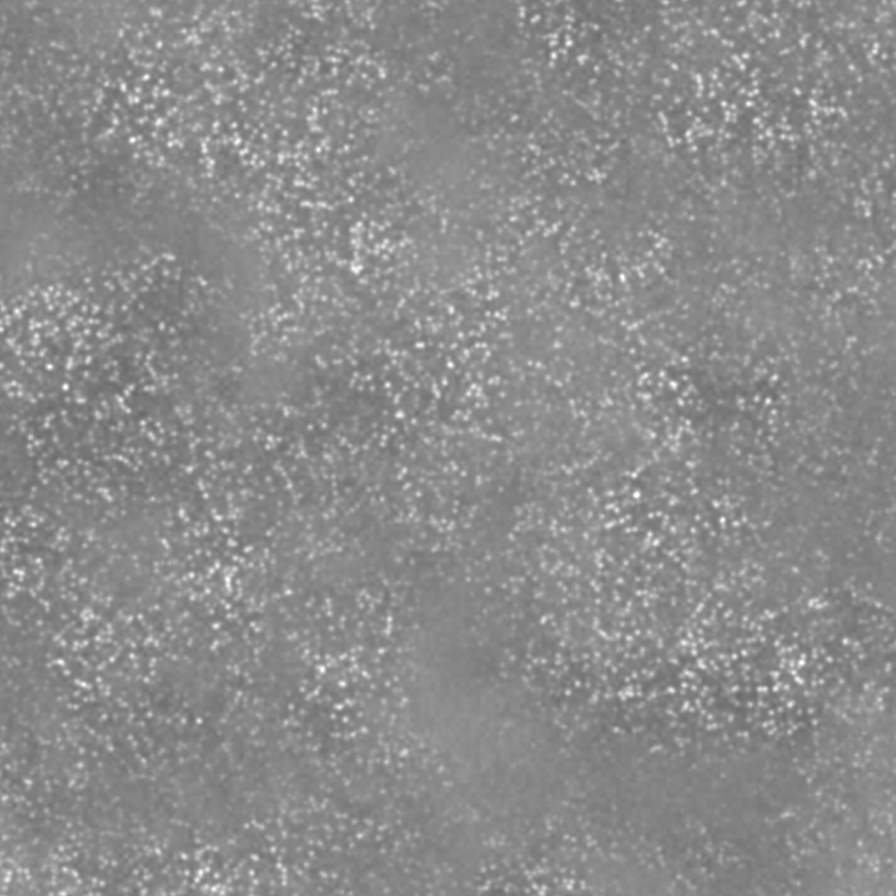
Write a three.js fragment shader that draws this texture.

```glsl
// Grey mineral surface: cloudy mid-grey stone dusted with fine pale grains.
// Fractal noise shades the ground and gathers the grains into loose drifts;
// each grain is a soft round dot jittered inside a small grid cell.

varying vec2 vUv;

const float GROUND_GREY = 0.526;
const float CLOUD_CONTRAST = 0.14;
const float MOTTLE_CONTRAST = 0.085;
const float GRAIN_CELLS = 162.0;
const float GRAIN_RADIUS = 0.40;
const float GRAIN_BRIGHTNESS = 0.48;
const float DRIFT_SHADE = 0.050;

float hash(vec2 p) {
  vec3 q = fract(vec3(p.xyx) * 0.1031);
  q += dot(q, q.yzx + 33.33);
  return fract((q.x + q.y) * q.z);
}

float valueNoise(vec2 p) {
  vec2 cell = floor(p);
  vec2 f = fract(p);
  vec2 w = f * f * f * (f * (f * 6.0 - 15.0) + 10.0);
  float bottom = mix(hash(cell), hash(cell + vec2(1.0, 0.0)), w.x);
  float top = mix(hash(cell + vec2(0.0, 1.0)), hash(cell + vec2(1.0)), w.x);
  return mix(bottom, top, w.y);
}

// Normalised fractal noise, turned at each octave to hide the lattice.
float fractalNoise(vec2 p, float gain) {
  mat2 turn = mat2(1.6, 1.2, -1.2, 1.6);
  float sum = 0.0;
  float total = 0.0;
  float weight = 1.0;
  for (int octave = 0; octave < 5; octave++) {
    sum += weight * valueNoise(p);
    total += weight;
    weight *= gain;
    p = turn * p + 17.3;
  }
  return sum / total;
}

// Sum of soft dots; a power curve keeps most of them faint.
float grains(vec2 p, float radius) {
  vec2 home = floor(p);
  float light = 0.0;
  for (int y = -1; y <= 1; y++) {
    for (int x = -1; x <= 1; x++) {
      vec2 cell = home + vec2(float(x), float(y));
      vec2 jitter = vec2(hash(cell + 41.0), hash(cell + 113.0));
      vec2 offset = p - cell - mix(vec2(0.1), vec2(0.9), jitter);
      float strength = pow(hash(cell + 271.0), 4.0);
      light += strength * exp(-dot(offset, offset) / (2.0 * radius * radius));
    }
  }
  return light;
}

void main() {
  // Broad, soft light and dark clouds
  float clouds = fractalNoise(vUv * 6.0 + 8.0, 0.65) - 0.5;

  // Small ragged drifts that decide where grains show
  float drift = smoothstep(0.22, 0.84, fractalNoise(vUv * 8.0 + 63.0, 0.80));

  // Fine mottling, stronger among the grains
  float mottle = valueNoise(vUv * GRAIN_CELLS * 1.1 + 29.0) - 0.5;
  mottle *= mix(0.4, 1.0, drift);

  // The ground darkens under the drifts, then the grains light it up
  float grey = GROUND_GREY + CLOUD_CONTRAST * clouds + MOTTLE_CONTRAST * mottle;
  grey -= DRIFT_SHADE * drift;
  grey += GRAIN_BRIGHTNESS * drift * grains(vUv * GRAIN_CELLS, GRAIN_RADIUS);

  gl_FragColor = vec4(vec3(clamp(grey, 0.0, 1.0)), 1.0);
}
```
